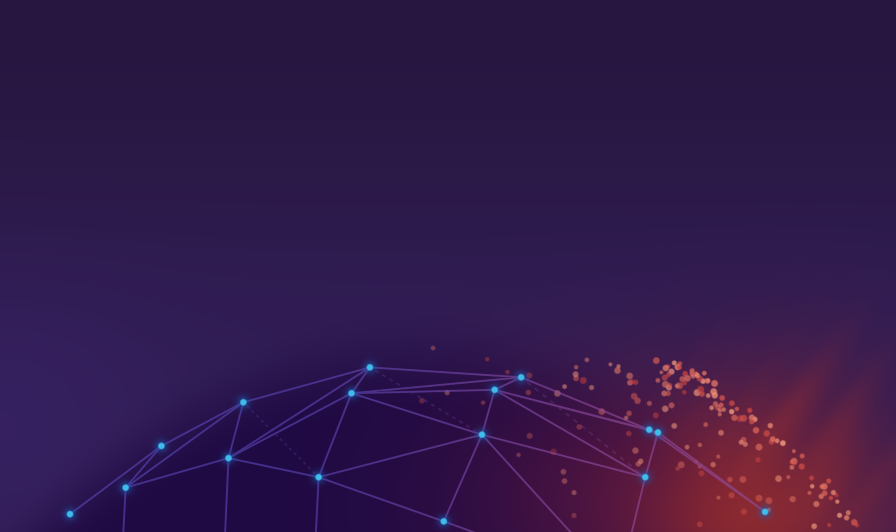
This background is drawn by a WebGL 2 fragment shader. Its source:

```glsl
#version 300 es
precision highp float;
// Violet backdrop with a wireframe dome dissolving into glowing red particles.

uniform vec2 u_resolution;
out vec4 outColor;

float hash(float n) {
    return fract(sin(n * 12.9898 + 4.1) * 43758.5453);
}

vec2 gradient(vec2 cell) {
    float angle = 6.2832 * hash(cell.x + 57.0 * cell.y);
    return vec2(cos(angle), sin(angle));
}

float gradientNoise(vec2 p) {
    vec2 i = floor(p), f = p - i;
    vec2 u = f * f * (3.0 - 2.0 * f);
    vec2 e = vec2(0.0, 1.0);
    float low = mix(dot(gradient(i), f), dot(gradient(i + e.yx), f - e.yx), u.x);
    float high = mix(dot(gradient(i + e), f - e), dot(gradient(i + 1.0), f - 1.0), u.x);
    return mix(low, high, u.y);
}

float gaussian(vec2 p, vec2 center, vec2 radius) {
    vec2 q = (p - center) / radius;
    return exp(-dot(q, q));
}

float domeHeight(float x) {
    return 0.315 - 0.65 * (x - 0.79) * (x - 0.79);
}

// Node i of a ring; ring 0 is the rim and higher rings lie nearer the viewer
vec2 node(int ring, int i) {
    float k = float(i);
    if (ring == 0) {
        float x = 0.132 + 0.2185 * k - 0.00072 * pow(k, 2.5) * pow(max(5.0 - k, 0.0), 3.0);
        return vec2(x, domeHeight(x));
    }
    if (ring == 1) {
        float x = 0.237 + 0.175 * k + 0.019 * k * k;
        float wobble = 0.049 * cos(3.1416 * k) * exp(-0.8 * k);
        return vec2(x, 0.275 - 0.62 * (x - 0.86) * (x - 0.86) + wobble);
    }
    if (ring == 2) return vec2(0.601 + 0.308 * k, 0.183 - 0.08 * (k - 1.0) * (k - 1.0));
    return vec2(0.837 + 0.33 * k, 0.02 - 0.12 * k);
}

// Antialiased line; a positive dash count cuts gaps into it
float line(vec2 p, vec2 a, vec2 b, float dashes) {
    vec2 ab = b - a;
    float t = clamp(dot(p - a, ab) / dot(ab, ab), 0.0, 1.0);
    float d = length(p - a - ab * t);
    float gap = dashes > 0.0 ? smoothstep(0.35, 0.5, abs(fract(t * dashes) - 0.5) * 1.6) : 1.0;
    return gap * (1.0 - smoothstep(0.0005, 0.0008 + 1.2 / u_resolution.y, d));
}

void main() {
    vec2 p = gl_FragCoord.xy / u_resolution * vec2(1.69, 1.0);
    float pixel = 1.0 / u_resolution.y;

    // Backdrop, a little bluer at the lower left
    vec3 color = mix(vec3(0.19, 0.112, 0.33), vec3(0.153, 0.087, 0.25), smoothstep(0.3, 0.95, p.y));
    color += vec3(0.02, 0.015, 0.045) * gaussian(p, vec2(0.0, 0.2), vec2(0.3, 0.25));

    // Dark dome with a soft shadow around its rim
    float above = p.y - domeHeight(p.x);
    color = mix(color, vec3(0.115, 0.03, 0.255), 0.9 * smoothstep(0.12, -0.1, above));

    // Magenta and red glow
    color = mix(color, vec3(0.36, 0.09, 0.25), 0.85 * gaussian(p, vec2(1.28, 0.06), vec2(0.38, 0.24)));
    color = mix(color, vec3(0.60, 0.18, 0.17), 0.8 * gaussian(p, vec2(1.42, 0.03), vec2(0.19, 0.16)));

    // Slanted light streaks fanning out to the right
    float along = dot(p, vec2(0.57, 0.82));
    float across = dot(p, vec2(0.82, -0.57));
    float streak = 0.5 + 0.8 * gradientNoise(vec2(across * 17.0, along * 2.0));
    float streakArea = gaussian(p, vec2(1.52, 0.14), vec2(0.22, 0.2)) * smoothstep(-0.08, 0.06, above);
    color = mix(color, vec3(0.54, 0.17, 0.21), clamp(0.85 * streak * streakArea, 0.0, 1.0));

    // Particles, crowded at the right edge and drifting inward
    for (int i = 0; i < 170; i++) {
        float n = float(i);
        float t = hash(n + 0.3);
        float drift = pow(hash(n + 211.7), 3.2);
        vec2 center = vec2(1.25 + 0.38 * t, 0.315 - 0.31 * pow(t, 1.4));
        center -= drift * vec2(0.5, 0.14 * hash(n + 487.1) - 0.04);
        center += 0.025 * (vec2(hash(n + 613.9), hash(n + 827.3)) - 0.5);
        float radius = 0.0035 + 0.003 * hash(n + 91.5);
        float dotMask = 1.0 - smoothstep(radius - pixel, radius + pixel, length(p - center));
        vec3 tint = mix(vec3(0.75, 0.22, 0.23), vec3(0.98, 0.64, 0.52), hash(n + 353.2));
        color = mix(color, tint, dotMask * mix(0.8, 0.35, sqrt(drift)));
    }

    // Wireframe: along each ring, outward to the next, and dashed at the back
    float wires = 0.0, backWires = 0.0, core = 0.0, halo = 0.0;
    for (int ring = 0; ring < 4; ring++) {
        int count = max(2, 7 - 2 * ring);
        int shift = ring == 3 ? 0 : 1;
        for (int i = 0; i < count; i++) {
            vec2 a = node(ring, i);
            if (i + 1 < count) wires = max(wires, line(p, a, node(ring, i + 1), 0.0));
            if (ring > 0) {
                wires = max(wires, line(p, a, node(ring - 1, i + shift), 0.0));
                wires = max(wires, line(p, a, node(ring - 1, i + shift + 1), 0.0));
            }
            if (a.x < 0.62 && ring > 0) wires = max(wires, line(p, a, vec2(a.x - 0.02, -0.3), 0.0));
            if (ring == 2) backWires = max(backWires, line(p, a, node(0, i + 2), 16.0));
            float d = length(p - a);
            core = max(core, 1.0 - smoothstep(0.006 - pixel, 0.006 + pixel, d));
            halo = max(halo, exp(-d * d / 0.00013));
        }
    }
    vec3 wireColor = mix(vec3(0.36, 0.28, 0.74), vec3(0.58, 0.30, 0.64), smoothstep(0.5, 1.2, p.x));
    color = mix(color, wireColor, max(0.6 * wires, 0.25 * backWires));
    color = mix(color, vec3(0.11, 0.38, 0.72), 0.65 * halo);
    color = mix(color, vec3(0.25, 0.76, 0.93), 0.95 * core);

    outColor = vec4(color, 1.0);
}
```
